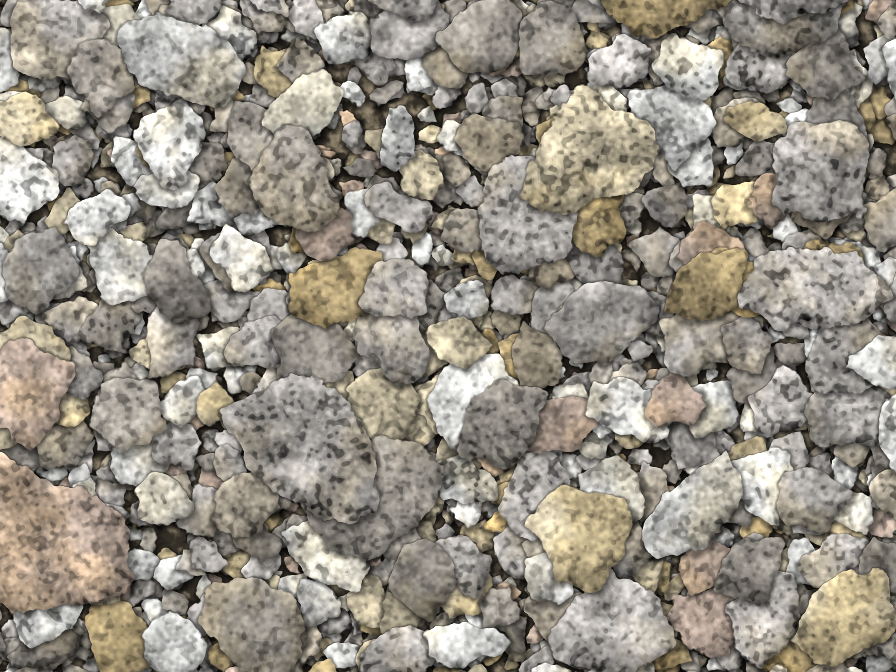
Write a WebGL 1 fragment shader that draws this texture.

```glsl
precision highp float;
uniform vec2 u_resolution;

const vec3 GREY = vec3(0.67, 0.655, 0.64);
const vec3 PALE = vec3(0.82, 0.82, 0.81);
const vec3 SLATE = vec3(0.57, 0.55, 0.52);
const vec3 TAN = vec3(0.74, 0.70, 0.60);
const vec3 OCHRE = vec3(0.68, 0.61, 0.46);
const vec3 PINK = vec3(0.69, 0.62, 0.57);
const vec3 SOIL = vec3(0.20, 0.18, 0.15);
const vec3 STRAW = vec3(0.58, 0.53, 0.44);
const vec2 LIGHT = vec2(-0.45, 0.89);
const float TAU = 6.28319;

float hash(vec2 p) {
  vec3 q = fract(p.xyx * 0.1031);
  q += dot(q, q.yzx + 33.33);
  return fract((q.x + q.y) * q.z);
}

float noise(vec2 p) {
  vec2 i = floor(p);
  vec2 f = fract(p);
  f = f * f * (3.0 - 2.0 * f);
  return mix(mix(hash(i), hash(i + vec2(1.0, 0.0)), f.x),
             mix(hash(i + vec2(0.0, 1.0)), hash(i + 1.0), f.x), f.y);
}

float fbm(vec2 p) {
  float sum = 0.0;
  float amp = 0.53;
  for (int i = 0; i < 4; i++) {
    sum += amp * noise(p);
    p = mat2(1.6, 1.2, -1.2, 1.6) * p + 7.3;
    amp *= 0.5;
  }
  return sum;
}

mat2 rotation(float a) {
  return mat2(cos(a), sin(a), -sin(a), cos(a));
}

// Rounded irregular polygon of unit size: xy = outward normal, z = distance
vec3 polygon(vec2 p, vec2 seed) {
  const float SHARPNESS = 24.0;
  vec2 normal = vec2(0.0);
  float total = 0.0;
  for (int i = 0; i < 7; i++) {
    float k = float(i);
    float a = (k + 0.8 * hash(seed + k * 3.1)) * TAU / 7.0;
    vec2 dir = vec2(cos(a), sin(a));
    float side = dot(p, dir) - mix(0.66, 1.10, hash(seed + k * 5.7 + 40.0));
    float weight = exp(SHARPNESS * clamp(side, -3.0, 3.0));
    normal += dir * weight;
    total += weight;
  }
  return vec3(normal / total, log(total) / SHARPNESS);
}

// Mineral colour; warm stones gather around the middle
vec3 mineral(vec2 seed, float warmth) {
  float h = hash(seed + 71.3);
  vec3 cool = h < 0.46 ? GREY : (h < 0.74 ? PALE : SLATE);
  vec3 warm = h < 0.55 ? TAN : (h < 0.80 ? OCHRE : PINK);
  vec3 base = hash(seed + 83.9) < warmth ? warm : cool;
  return base * mix(0.92, 1.08, hash(seed + 91.7));
}

// Weathered surface: blotches, grain, flecks, one broken facet and a lit rim
vec3 surface(vec2 q, vec3 shape, vec2 normal, float radius, vec2 seed, vec3 base) {
  vec2 uv = q + seed * 0.37;
  float blotch = fbm(uv * 21.0);
  float grain = noise(uv * 165.0);
  float fleck = 0.5 * noise(uv * 80.0 + 9.0) + 0.5 * noise(rotation(0.6) * uv * 150.0);
  float rough = mix(0.35, 1.0, hash(seed + 13.1));
  float a = TAU * hash(seed + 17.7);
  float crease = dot(q, vec2(cos(a), sin(a))) / radius + 0.9 * (blotch - 0.5);
  float facet = smoothstep(-0.06, 0.06, crease - 0.15) - 0.4;
  float rim = pow(1.0 - clamp(-shape.z / 0.5, 0.0, 1.0), 2.0);
  float tone = 1.03 + 0.80 * (blotch - 0.5) + 0.32 * (grain - 0.5);
  tone -= 0.42 * rough * smoothstep(0.56, 0.74, fleck);
  tone += 0.16 * rough * smoothstep(0.44, 0.28, fleck);
  tone += 0.20 * facet * (hash(seed + 23.3) - 0.5);
  tone += rim * (0.27 * dot(normal, LIGHT) - 0.10);
  vec3 stain = mix(vec3(1.0), vec3(1.02, 0.99, 0.91), smoothstep(0.45, 0.7, fbm(uv * 9.0)));
  return base * stain * tone;
}

// Paints one scattered layer of stones over the ground
vec3 stoneLayer(vec3 ground, vec2 p, vec2 rough, float cell, float density, float id) {
  float blur = 0.9 / u_resolution.y;
  vec2 home = floor(p / cell);
  for (int j = -1; j <= 1; j++) {
    for (int i = -1; i <= 1; i++) {
      vec2 index = home + vec2(float(i), float(j));
      vec2 seed = index + id * 37.7;
      if (hash(seed + 5.5) > density) continue;
      vec2 jitter = vec2(hash(seed + 1.3), hash(seed + 2.9)) - 0.5;
      vec2 center = (index + 0.5 + 0.6 * jitter) * cell;
      float radius = cell * mix(0.44, 0.68, hash(seed + 8.1));
      mat2 turn = rotation(TAU * hash(seed + 11.9));
      vec2 q = turn * (p - center);
      vec2 bent = (q + rough * (0.3 + radius)) / radius;
      bent.y *= mix(1.0, 1.5, hash(seed + 19.4));
      vec3 shape = polygon(bent, seed);
      vec2 normal = shape.xy * turn;
      float d = shape.z * radius;
      float reach = 0.010 * (1.0 - 0.6 * dot(normal, LIGHT));
      ground *= mix(0.46, 1.0, smoothstep(-0.002, reach, d));
      if (d < blur) {
        vec2 offset = center - vec2(0.67, 0.48);
        float warmth = 0.17 + 0.36 * exp(-9.0 * dot(offset, offset));
        vec3 stone = surface(q, shape, normal, radius, seed, mineral(seed, warmth));
        ground = mix(ground, stone, smoothstep(blur, -blur, d));
      }
    }
  }
  return ground;
}

void main() {
  vec2 p = gl_FragCoord.xy / u_resolution.y;
  vec2 rough = 0.07 * (vec2(fbm(p * 32.0), fbm(p * 32.0 + 50.0)) - 0.5);

  // Earth with grit
  float grit = fbm(p * 55.0);
  vec3 color = mix(SOIL, STRAW, smoothstep(0.40, 0.75, grit));

  // Gravel first, boulders last
  color = stoneLayer(color, p, rough, 0.030, 0.75, 6.0);
  color = stoneLayer(color, p, rough, 0.046, 0.90, 1.0);
  color = stoneLayer(color, p, rough, 0.072, 0.80, 2.0);
  color = stoneLayer(color, p, rough, 0.108, 0.80, 3.0);
  color = stoneLayer(color, p, rough, 0.165, 0.42, 4.0);
  color = stoneLayer(color, p, rough, 0.270, 0.20, 5.0);
  gl_FragColor = vec4(clamp(color, 0.0, 1.0), 1.0);
}
```
